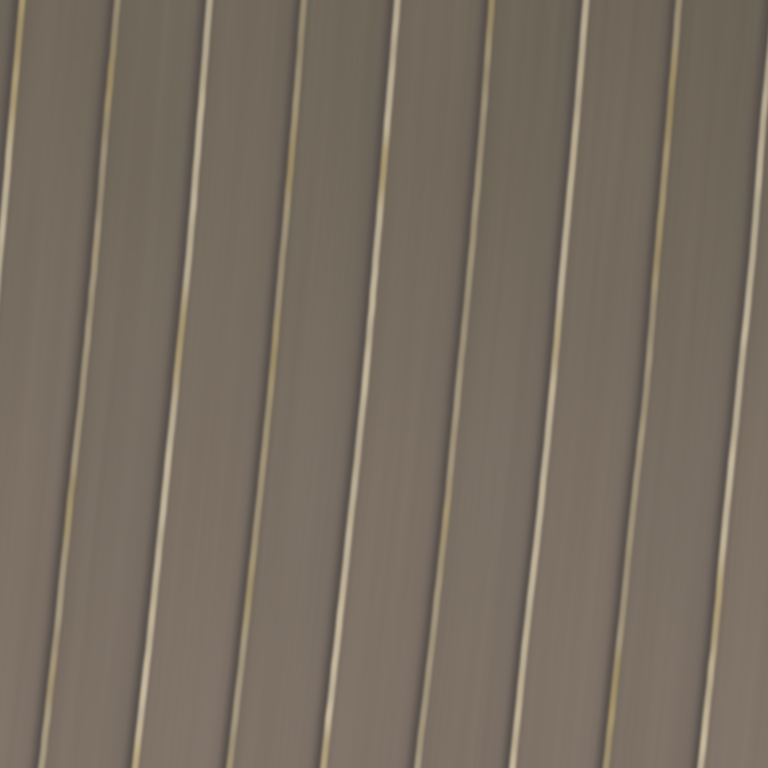
A Shadertoy shader for this texture:

```glsl
// Slanted brown panels separated by thin raised seams, about eight across.
// Each seam is a rounded highlight with a soft shadow on its left side;
// noise adds slight waviness, yellow patches and faint streaks lengthwise.

const float PITCH = 0.1223;        // distance between seams
const float FIRST_SEAM = 0.0547;   // seam zero at the bottom edge
const float SEAM_WIDTH = 0.0108;

const vec3 PANEL_LOW = vec3(0.500, 0.450, 0.408);
const vec3 PANEL_HIGH = vec3(0.438, 0.403, 0.352);
const vec3 SHADOW = vec3(0.325, 0.300, 0.285);
const vec3 SEAM_DULL = vec3(0.610, 0.560, 0.470);
const vec3 SEAM_BRIGHT = vec3(0.730, 0.680, 0.585);
const vec3 SEAM_YELLOW = vec3(0.620, 0.545, 0.370);

float hash(vec2 p) {
    vec3 q = fract(vec3(p.xyx) * 0.1031);
    q += dot(q, q.yzx + 33.33);
    return fract((q.x + q.y) * q.z);
}

float noise(vec2 p) {
    vec2 i = floor(p), f = fract(p);
    f = f * f * (3.0 - 2.0 * f);
    float low = mix(hash(i), hash(i + vec2(1.0, 0.0)), f.x);
    float high = mix(hash(i + vec2(0.0, 1.0)), hash(i + vec2(1.0, 1.0)), f.x);
    return mix(low, high, f.y);
}

// Horizontal lean of every seam at height y, slightly bowed.
float lean(float y) {
    return 0.097 * y + 0.0045 * sin(3.14159 * y);
}

// Small sideways wander of one seam.
float wander(float id, float y) {
    float broad = noise(vec2(id * 7.3 + 40.0, y * 6.0)) - 0.5;
    float fine = noise(vec2(id * 3.7 + 90.0, y * 45.0)) - 0.5;
    return 0.0030 * broad + 0.0006 * fine;
}

// Panel surface: vertical gradient, alternating tint and long streaks.
vec3 panelColor(vec2 uv, float across) {
    vec3 color = mix(PANEL_LOW, PANEL_HIGH, smoothstep(-0.1, 1.1, uv.y));
    float odd = mod(floor(across), 2.0);
    color += vec3(0.010, 0.006, 0.006) * (odd - 0.5);
    color -= 0.016 * uv.y * (uv.x - 0.4);
    float streak = noise(vec2(across * 9.0 + 50.0, uv.y * 2.0))
                 + 0.6 * noise(vec2(across * 27.0 + 300.0, uv.y * 3.0)) - 0.8;
    float blotch = noise(uv * 5.0 + 20.0) - 0.5;
    return color + 0.014 * streak + 0.010 * blotch;
}

// Seam highlight: alternates dull and bright, with yellow wear.
vec3 seamColor(float id, float y, float t) {
    float bright = mod(id, 2.0);
    vec3 color = mix(SEAM_DULL, SEAM_BRIGHT, bright);
    float wear = noise(vec2(id * 5.1 + 60.0, y * 9.0));
    color = mix(color, SEAM_YELLOW, 0.65 * smoothstep(0.45, 0.95, wear));
    color *= 0.95 + 0.10 * noise(vec2(id * 2.3 + 10.0, y * 30.0));
    color *= 1.03 - 0.07 * y;
    return color * (1.0 - 0.10 * t * t);
}

void mainImage(out vec4 fragColor, in vec2 fragCoord) {
    vec2 uv = fragCoord / iResolution.xy;
    float pixel = 1.0 / iResolution.x;

    // Nearest seam and signed distance to it, positive on the right
    float across = (uv.x - FIRST_SEAM - lean(uv.y)) / PITCH;
    float id = floor(across + 0.5);
    float d = (across - id) * PITCH - wander(id, uv.y);

    // Panel with tight and broad shadow left of the seam
    vec3 color = panelColor(uv, id + d / PITCH);
    float left = max(-d - 0.5 * SEAM_WIDTH, 0.0);
    float toLeft = 1.0 - smoothstep(-0.003, 0.003, d);
    float shade = 0.72 * exp(-pow(left / 0.0085, 2.0)) + 0.22 * exp(-left / 0.018);
    color = mix(color, SHADOW, toLeft * shade);

    // Faint dimming where the seam meets the panel on its right
    float right = max(d - 0.5 * SEAM_WIDTH, 0.0);
    color *= 1.0 - 0.06 * (1.0 - toLeft) * exp(-right / 0.005);

    // Rounded seam with soft edges
    float t = d / (0.5 * SEAM_WIDTH);
    float blur = 0.0022 + pixel;
    float cover = 1.0 - smoothstep(-blur, blur, abs(d) - 0.5 * SEAM_WIDTH + 0.0008);
    color = mix(color, seamColor(id, uv.y, t), cover);

    fragColor = vec4(color, 1.0);
}
```
